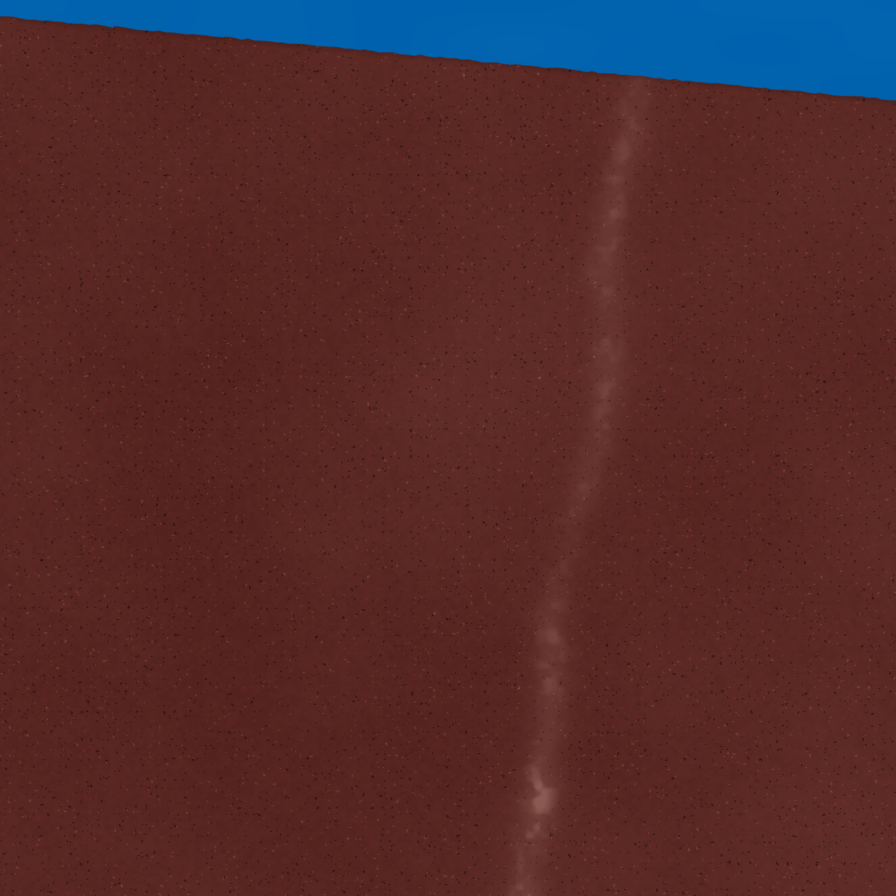
This texture is drawn by a WebGL 2 fragment shader. Its source:

```glsl
#version 300 es
precision highp float;
// Rough red-brown wall with a pale vertical scuff under a strip of blue sky.

#define SKY_COLOR vec3(0.005, 0.388, 0.685)
#define WALL_DARK vec3(0.335, 0.138, 0.120)
#define WALL_LIGHT vec3(0.385, 0.180, 0.158)
#define SCUFF_COLOR vec3(0.540, 0.350, 0.320)
#define EDGE_LEFT 0.982
#define EDGE_RIGHT 0.888
#define SCUFF_WIDTH 0.017
#define GRAIN_AMOUNT 0.060
#define SPECK_CELLS 95.0

uniform vec2 u_resolution;
out vec4 fragColor;

float hash(vec2 p) {
    return fract(sin(dot(p, vec2(127.1, 311.7))) * 43758.545);
}

float noise(vec2 p) {
    vec2 i = floor(p), f = fract(p);
    f = f * f * (3.0 - 2.0 * f);
    return mix(mix(hash(i), hash(i + vec2(1, 0)), f.x),
               mix(hash(i + vec2(0, 1)), hash(i + vec2(1, 1)), f.x), f.y);
}

float fbm(vec2 p) {
    float sum = 0.0, amp = 0.5;
    for (int i = 0; i < 5; i++) {
        sum += amp * noise(p);
        p = mat2(1.6, 1.2, -1.2, 1.6) * p + 7.3;
        amp *= 0.5;
    }
    return sum;
}

// Soft tilted specks, at most one per cell; coverage sets how many exist
float specks(vec2 p, float coverage, float seed) {
    vec2 cell = floor(p);
    vec2 center = 0.3 + 0.4 * vec2(hash(cell + seed), hash(cell + seed + 19.7));
    float angle = 6.283 * hash(cell + seed + 41.3);
    vec2 d = fract(p) - center;
    d = mat2(cos(angle), -sin(angle), sin(angle), cos(angle)) * d;
    float presence = step(1.0 - coverage, hash(cell + seed + 73.1));
    float strength = 0.35 + 0.65 * hash(cell + seed + 5.9);
    return presence * strength * (1.0 - smoothstep(0.05, 0.28, length(d * vec2(1.0, 1.6))));
}

float blob(vec2 p, vec2 center, vec2 size) {
    vec2 d = (p - center) / size;
    return exp(-dot(d, d));
}

// Horizontal position of the scuff at height y
float scuffPath(float y) {
    float bend = sin((y - 0.43) * 13.66) * smoothstep(0.1, 0.3, y);
    return 0.586 + 0.14 * y + 0.012 * bend * (1.0 - smoothstep(0.72, 0.88, y));
}

vec3 wall(vec2 uv) {
    // Broad stains
    float stain = 0.36 + 1.1 * (fbm(uv * 5.0 + 3.0) - 0.48);
    stain += 0.25 * blob(uv, vec2(0.52, 0.58), vec2(0.14, 0.16));
    stain += 0.30 * blob(uv, vec2(0.92, 0.10), vec2(0.15, 0.20));
    stain += 0.20 * blob(uv, vec2(0.22, 0.80), vec2(0.16, 0.09));
    stain -= 0.25 * blob(uv, vec2(0.36, 0.70), vec2(0.12, 0.14));
    stain -= 0.20 * blob(uv, vec2(0.30, 0.36), vec2(0.20, 0.16));
    vec3 color = mix(WALL_DARK, WALL_LIGHT, clamp(stain, 0.0, 1.0));

    // Fine grain and scattered grit
    float grain = noise(uv * 260.0) + 0.7 * noise(uv * 125.0 + 31.0) - 0.85;
    color *= 1.0 + GRAIN_AMOUNT * grain;
    for (int i = 0; i < 3; i++) {
        float layer = float(i);
        vec2 p = uv * SPECK_CELLS * (1.0 + 0.37 * layer) + 13.7 * layer;
        color *= 1.0 - 0.42 * specks(p, 0.16, layer * 3.1);
        color += vec3(0.11, 0.08, 0.065) * specks(p + 0.5, 0.10, 57.0 + layer);
    }

    // Pale scuff: a hazy band with broken, chalky flecks
    float wobble = 0.010 * (noise(uv * vec2(8.0, 32.0)) - 0.5);
    float offset = uv.x - scuffPath(uv.y) + wobble;
    float band = exp(-pow(offset / SCUFF_WIDTH, 2.0));
    float wide = exp(-pow(offset / (SCUFF_WIDTH * 2.6), 2.0));
    float wear = 0.45 + 0.55 * noise(vec2(2.0, uv.y * 14.0));
    wear *= 1.0 - 0.5 * blob(uv, vec2(uv.x, 0.40), vec2(1.0, 0.04));
    wear *= 1.0 - 0.45 * smoothstep(0.75, 0.92, uv.y);
    float chalk = smoothstep(0.52, 0.85, 0.55 * noise(uv * 105.0) + 0.55 * noise(uv * 52.0 + 9.0));
    float bright = blob(uv, vec2(0.597, 0.105), vec2(0.025, 0.035))
                 + blob(uv, vec2(0.586, 0.0), vec2(0.02, 0.018));
    float haze = band * wear * 0.30 + wide * 0.05;
    float flecks = chalk * band * (0.30 * wear + 0.45 * bright);
    return mix(color, SCUFF_COLOR, clamp(haze + flecks + 0.15 * bright, 0.0, 1.0));
}

void main() {
    vec2 uv = gl_FragCoord.xy / u_resolution;

    // Slanted top edge with slight roughness
    float edge = mix(EDGE_LEFT, EDGE_RIGHT, uv.x) + 0.002 * (noise(vec2(uv.x * 130.0, 4.0)) - 0.5);
    float soft = 1.0 / u_resolution.y;
    float sky = smoothstep(-soft, soft, uv.y - edge);
    vec3 color = wall(uv) * (1.0 - 0.12 * smoothstep(0.008, 0.0, edge - uv.y));
    vec3 skyColor = SKY_COLOR + 0.012 * (noise(uv * vec2(7.0, 20.0)) - 0.5);

    fragColor = vec4(mix(color, skyColor, sky), 1.0);
}
```
